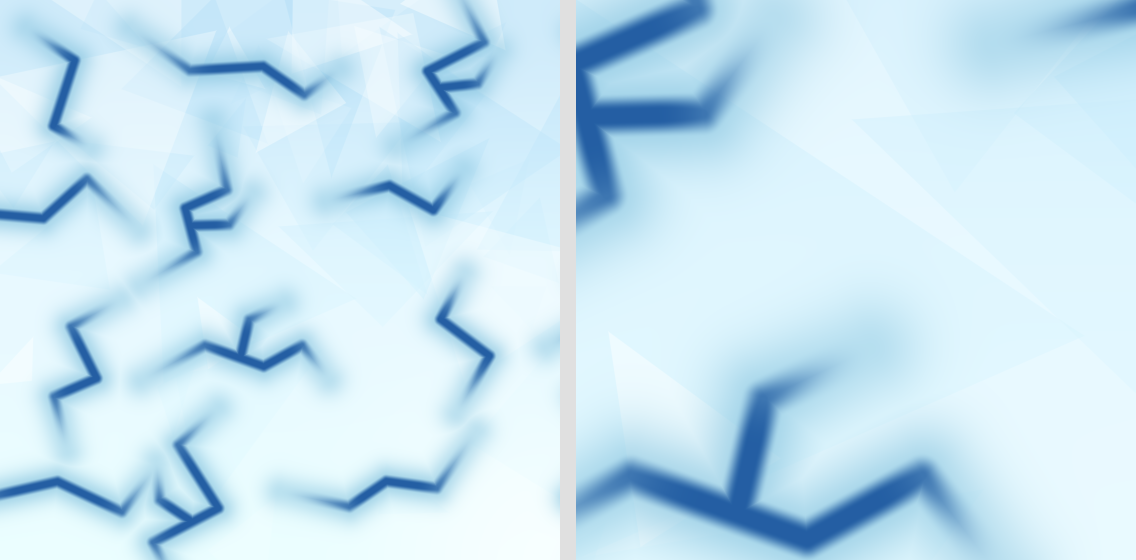
Left, the full canvas; right, a detail of the centre.
A Shadertoy shader for this background:

```glsl
// Soft blue ice cracks with pale halos over translucent frosty shards.

const vec3 SKY_TOP      = vec3(0.81, 0.92, 0.98);
const vec3 SKY_MIDDLE   = vec3(0.91, 0.975, 1.00);
const vec3 SKY_BOTTOM   = vec3(0.92, 0.995, 1.00);
const vec3 SHARD_HIGH   = vec3(0.70, 0.87, 0.97);
const vec3 SHARD_LOW    = vec3(0.86, 0.97, 1.00);
const vec3 FROST_WHITE  = vec3(0.99, 1.00, 1.00);
const vec3 HALO_COLOR   = vec3(0.55, 0.78, 0.88);
const vec3 CORE_COLOR   = vec3(0.14, 0.37, 0.64);

const int   SHARD_COUNT   = 40;
const vec2  SHARD_SIZE    = vec2(0.08, 0.30);   // smallest, largest radius
const ivec2 CRACK_GRID    = ivec2(3, 4);
const int   MAX_SEGMENTS  = 4;
const vec2  SEGMENT_SIZE  = vec2(0.075, 0.135); // shortest, longest piece
const float CORE_RADIUS   = 0.0085;
const float CORE_BLUR     = 0.005;
const float TIP_BLUR      = 0.011;
const float HALO_RADIUS   = 0.031;
const float HALO_STRENGTH = 0.78;
const float BRANCH_CHANCE = 0.45;
const float BRANCH_SIZE   = 0.07;
const float SEED          = 3.0;

float hash(float n) {
    return fract(sin(n * 12.9898 + SEED * 78.233) * 43758.5);
}

vec2 direction(float angle) {
    return vec2(cos(angle), sin(angle));
}

// Signed distance bound to the side a-b of a counter-clockwise polygon
float sideDistance(vec2 p, vec2 a, vec2 b) {
    vec2 e = normalize(b - a);
    vec2 q = p - a;
    return e.y * q.x - e.x * q.y;
}

// Random triangle around the origin
float shardDistance(vec2 p, float id) {
    vec2 corner[3];
    float spin = 6.2832 * hash(id + 0.1);
    float size = mix(SHARD_SIZE.x, SHARD_SIZE.y, hash(id + 0.2));
    for (int k = 0; k < 3; k++) {
        float fk = float(k);
        float angle = spin + 2.0944 * fk + 0.9 * (hash(id + 0.31 + 0.1 * fk) - 0.5);
        corner[k] = size * mix(0.35, 1.0, hash(id + 0.62 + 0.1 * fk)) * direction(angle);
    }
    return max(sideDistance(p, corner[0], corner[1]),
           max(sideDistance(p, corner[1], corner[2]),
               sideDistance(p, corner[2], corner[0])));
}

vec3 iceBackground(vec2 uv, float pixel) {
    vec3 color = mix(SKY_BOTTOM, SKY_MIDDLE, smoothstep(0.0, 0.5, uv.y));
    color = mix(color, SKY_TOP, smoothstep(0.5, 1.0, uv.y));
    color = mix(color, FROST_WHITE, 0.7 * smoothstep(0.5, 1.0, uv.x) * (1.0 - smoothstep(0.0, 0.5, uv.y)));
    for (int i = 0; i < SHARD_COUNT; i++) {
        float id = float(i) * 1.37 + 5.0;
        vec2 center = vec2(hash(id + 0.93), sqrt(hash(id + 0.97)));
        float inside = 1.0 - smoothstep(-pixel, pixel, shardDistance(uv - center, id));
        vec3 tint = hash(id + 1.1) < 0.55 ? FROST_WHITE : mix(SHARD_LOW, SHARD_HIGH, smoothstep(0.3, 1.0, uv.y));
        color = mix(color, tint, inside * mix(0.12, 0.5, hash(id + 1.2)));
    }
    return color;
}

// Adds one piece; span holds its start and end along the crack, 0 and 1 being tips.
// ink.x is core coverage, ink.y is halo coverage.
void addSegment(vec2 p, vec2 a, vec2 b, vec2 span, inout vec2 ink) {
    vec2 e = b - a;
    float t = clamp(dot(p - a, e) / dot(e, e), 0.0, 1.0);
    float d = length(p - a - t * e);
    float taper = smoothstep(0.0, 0.35, 0.5 - abs(mix(span.x, span.y, t) - 0.5));
    float radius = CORE_RADIUS * mix(0.5, 1.0, taper);
    float blur = mix(TIP_BLUR, CORE_BLUR, taper);
    float core = taper * (1.0 - smoothstep(radius - blur, radius + blur, d));
    float halo = exp(-d * d / (HALO_RADIUS * HALO_RADIUS)) * mix(0.65, 1.0, taper);
    ink = max(ink, vec2(core, halo));
}

// Zigzag crack centred on the origin, sometimes with a bent side branch
void addCrack(vec2 p, float id, bool upright, inout vec2 ink) {
    vec2 node[MAX_SEGMENTS + 1];
    int count = hash(id + 0.1) < 0.35 ? MAX_SEGMENTS - 1 : MAX_SEGMENTS;
    float heading = (upright ? 1.5708 : 0.0) + 0.7 * (hash(id + 0.2) - 0.5);
    float side = hash(id + 0.3) < 0.5 ? -1.0 : 1.0;
    float turnSign = side;
    vec2 sum = vec2(0.0);
    node[0] = vec2(0.0);
    for (int k = 0; k < count; k++) {
        float fk = 0.1 * float(k);
        float turn = mix(0.3, 0.5, hash(id + 0.41 + fk)) * (upright ? 1.8 : 1.0);
        if (!upright && k == count - 1) turn *= 2.2; // hooked end
        float size = mix(SEGMENT_SIZE.x, SEGMENT_SIZE.y, hash(id + 0.83 + fk));
        node[k + 1] = node[k] + size * direction(heading + turnSign * turn);
        sum += node[k + 1];
        turnSign = -turnSign;
    }
    p += sum / float(count + 1);
    for (int k = 0; k < count; k++)
        addSegment(p, node[k], node[k + 1], vec2(k, k + 1) / float(count), ink);

    if (hash(id + 1.3) < BRANCH_CHANCE) {
        vec2 root = mix(node[1], node[2], 0.6);
        vec2 elbow = root + BRANCH_SIZE * direction(heading + side * 1.2);
        vec2 tip = elbow + BRANCH_SIZE * direction(heading + side * 0.3);
        addSegment(p, root, elbow, vec2(0.5, 0.75), ink);
        addSegment(p, elbow, tip, vec2(0.75, 1.0), ink);
    }
}

void mainImage(out vec4 fragColor, in vec2 fragCoord) {
    vec2 uv = fragCoord / iResolution.y;
    vec3 color = iceBackground(uv, 0.75 / iResolution.y);

    // Jittered grid of cracks, alternately lying and upright
    vec2 ink = vec2(0.0);
    for (int j = 0; j < CRACK_GRID.y; j++)
    for (int i = 0; i <= CRACK_GRID.x; i++) {
        float id = float(i) * 3.71 + float(j) * 17.3 + 2.0;
        vec2 jitter = 0.3 * (vec2(hash(id + 1.5), hash(id + 1.6)) - 0.5);
        float rowShift = (j & 1) == 0 ? 0.15 : 0.4;
        vec2 center = (vec2(i, j) + vec2(rowShift, 0.5) + jitter) / vec2(CRACK_GRID);
        addCrack(uv - center, id, ((i + j) & 1) == 1, ink);
    }

    color = mix(color, HALO_COLOR, HALO_STRENGTH * ink.y);
    color = mix(color, CORE_COLOR, ink.x);
    fragColor = vec4(color, 1.0);
}
```
